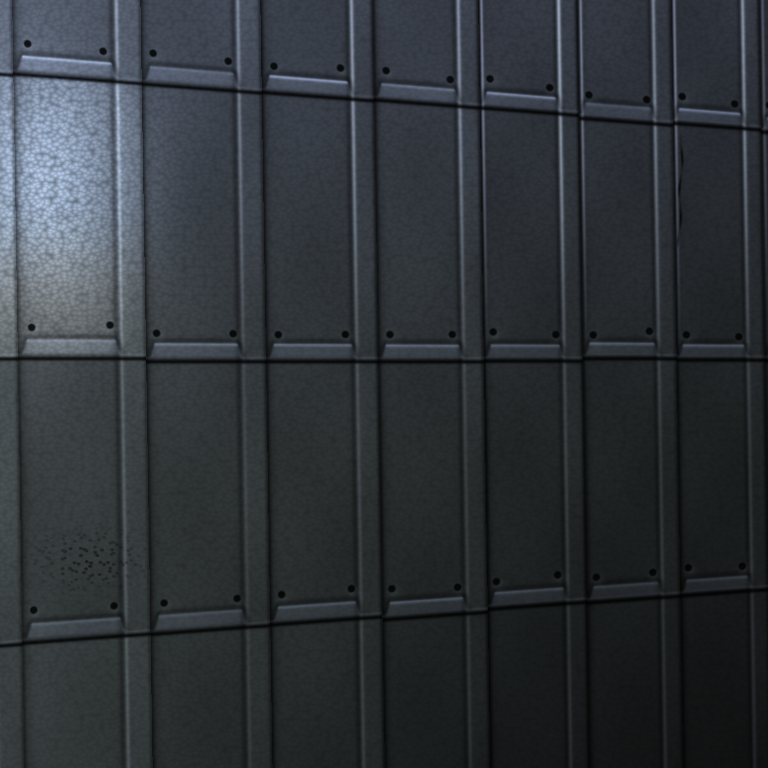
Give the GLSL for this texture, as a three.js fragment shader.

```glsl
// Dark embossed metal cladding seen at a slant: tall panels, raised battens, lipped seams.
// A projective grid shrinks the cells to the right; distance functions and soft lines
// draw each cell, and cellular noise adds the hammered grain.
varying vec2 vUv;

vec2 hash2(vec2 p) {
  vec3 q = fract(p.xyx * vec3(0.1031, 0.1030, 0.0973));
  q += dot(q, q.yzx + 33.33);
  return fract((q.xx + q.yz) * q.zy);
}

// Distance to the nearest scattered cell point
float cellular(vec2 p) {
  vec2 id = floor(p);
  float nearest = 1.5;
  for (int j = -1; j <= 1; j++) {
    for (int i = -1; i <= 1; i++) {
      vec2 cell = id + vec2(float(i), float(j));
      nearest = min(nearest, length(cell + hash2(cell + 70.0) - p));
    }
  }
  return nearest;
}

float softLine(float d, float width) {
  return exp(-d * d / (width * width));
}

float boxDistance(vec2 p, vec2 halfSize) {
  vec2 d = abs(p) - halfSize;
  return length(max(d, 0.0)) + min(max(d.x, d.y), 0.0);
}

void main() {
  vec2 uv = vUv;

  // Projective grid: rows converge and columns narrow to the right
  float x = uv.x + 0.016 * (uv.y - 0.53);
  float depth = 1.0 - 0.2 * x;
  float rowHeight = 0.373 * depth;
  float columnWidth = 0.1744 * depth * depth;
  float column = (1.0 / depth - 1.0047) / 0.03487;
  float columnId = floor(column);
  float row = (uv.y - 0.531) / rowHeight;
  row += 0.014 * (hash2(vec2(columnId + 9.0, floor(row + 0.5) + 5.0)).x - 0.5);
  float rowId = floor(row);
  vec2 cell = vec2(fract(column), fract(row));
  vec2 local = cell * vec2(columnWidth, rowHeight);
  vec2 rnd = hash2(vec2(columnId + 20.0, rowId + 40.0));
  vec2 columnRnd = hash2(vec2(columnId + 3.0, 17.0));

  // Ambient light: brighter to the left and top, bluer above
  float light = 0.062 + 0.12 * uv.y + 0.15 * pow(1.0 - uv.x, 1.5);
  vec3 tint = mix(vec3(0.92, 1.02, 1.04), vec3(0.91, 1.0, 1.17), smoothstep(0.3, 1.0, uv.y));
  light *= 0.93 + 0.14 * rnd.x;
  light *= 1.0 + 0.05 * sin(cell.x * 5.0 + rnd.y * 6.0) * sin(cell.y * 7.0 + rnd.x * 6.0);
  vec3 color = light * tint;

  // Sky reflection on the left panel of the middle row
  vec2 fromGlow = (uv - vec2(0.065, 0.76)) / vec2(0.11, 0.2);
  float glow = exp(-dot(fromGlow, fromGlow)) * (rowId == 0.0 ? 1.0 : 0.35);
  color += 0.36 * glow * mix(vec3(1.0, 0.98, 0.93), vec3(0.88, 1.0, 1.16), smoothstep(0.58, 0.74, uv.y));

  // Hammered grain, at two sizes
  float grain = cellular(uv * vec2(150.0, 190.0)) + 0.5 * cellular(uv * 75.0 + 13.0) - 0.72;
  color *= 1.0 - (0.16 + 0.3 * glow) * grain;

  // Batten, its lit ridge and the groove beside it
  float upper = smoothstep(0.45, 0.95, uv.y);
  float batten = smoothstep(0.79, 0.82, cell.x);
  color *= 1.0 + 0.12 * batten;
  color *= 1.0 - 0.3 * softLine(cell.x - 0.765, 0.025);
  float ridge = softLine((cell.x - 0.805) * columnWidth, 0.0027);
  float ridgeLight = 0.05 + 0.35 * light * columnRnd.x + upper * (0.10 + 0.18 * columnRnd.y);
  color += ridge * ridgeLight * vec3(0.93, 1.0, 1.1);
  float groove = min(cell.x, 1.0 - cell.x) * columnWidth;
  color *= 1.0 - (0.35 + 0.35 * columnRnd.y) * softLine(groove, 0.0035);
  color *= 1.0 - 0.22 * softLine(cell.x, 0.06);
  float edgeLight = upper * smoothstep(0.56, 0.64, uv.x) * (0.1 + 0.3 * columnRnd.x);
  color += edgeLight * softLine(local.x - 0.004, 0.0022) * vec3(0.9, 0.95, 1.12);

  // Raised lip above each seam, with a bright upper edge
  vec2 lipHalf = vec2(0.36 * columnWidth, 0.026 * rowHeight);
  vec2 lipPoint = local - vec2(0.415 * columnWidth, 0.044 * rowHeight);
  lipPoint.x *= 1.0 + 0.05 * lipPoint.y / lipHalf.y;
  float lip = boxDistance(lipPoint, lipHalf - 0.002) - 0.002;
  float lipFill = smoothstep(0.002, -0.002, lip);
  color *= 1.0 - 0.3 * softLine(lip - 0.003, 0.004);
  color += lipFill * (0.025 + 0.22 * light) * vec3(0.9, 1.0, 1.25);
  float lipEdge = softLine(lipPoint.y - lipHalf.y + 0.002, 0.0025) * lipFill;
  color += lipEdge * (0.06 + 0.16 * rnd.y * (0.4 + upper)) * vec3(0.88, 0.98, 1.2);

  // Dark seam with a faint lit fold
  float seam = min(cell.y, 1.0 - cell.y) * rowHeight;
  color += 0.05 * softLine(local.y - 0.005, 0.002) * vec3(0.9, 1.0, 1.15);
  color *= 1.0 - 0.8 * softLine(seam, 0.0027);

  // Two fastener dimples above every lip
  for (int i = 0; i < 2; i++) {
    vec2 jitter = hash2(vec2(columnId + 31.0 * float(i) + 8.0, rowId + 12.0)) - 0.5;
    vec2 hole = vec2(0.10 + 0.61 * float(i), 0.11) + jitter * vec2(0.03, 0.022);
    vec2 fromHole = local - hole * vec2(columnWidth, rowHeight);
    color += 0.05 * softLine(length(fromHole + vec2(-0.002, 0.004)), 0.007) * tint;
    color *= 1.0 - 0.85 * smoothstep(0.0065, 0.003, length(fromHole));
  }

  // Wear: one long scratch and a patch of scuffs
  float scratchX = uv.x - 0.886 - 0.03 * (uv.y - 0.75) - 0.0015 * sin(uv.y * 90.0);
  float scratchSpan = smoothstep(0.675, 0.69, uv.y) * smoothstep(0.83, 0.81, uv.y);
  color *= 1.0 - 0.75 * softLine(scratchX, 0.0018) * scratchSpan * (0.65 + 0.35 * sin(uv.y * 160.0));
  vec2 fromScuff = (uv - vec2(0.115, 0.27)) / vec2(0.06, 0.035);
  float scuffs = smoothstep(0.32, 0.16, cellular(uv * vec2(95.0, 120.0)));
  color *= 1.0 - 0.45 * scuffs * exp(-dot(fromScuff, fromScuff));

  gl_FragColor = vec4(clamp(color, 0.0, 1.0), 1.0);
}
```
